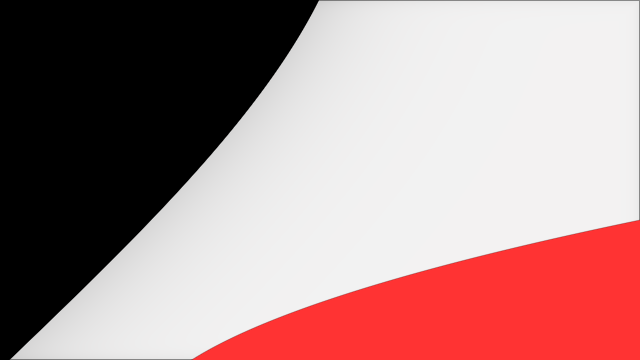
Reproduce this background procedurally as a Shadertoy shader.

```glsl
// Two flat fields, black at upper left and red at lower right, part a pale sheet.
// Each border is a polynomial x(y) turned into an approximate signed distance;
// the sheet is shaded by distance to the black curve and to the canvas frame.

// Distance to the black field's border, positive on its right.
float blackEdge(vec2 p) {
    float x = 0.0265 + 1.04 * p.y - 0.18 * p.y * p.y * p.y;
    float slope = 1.04 - 0.54 * p.y * p.y;
    return (p.x - x) / sqrt(1.0 + slope * slope);
}

// Distance to the red field's border, positive inside the red.
float redEdge(vec2 p) {
    float x = 0.532 + 1.57 * p.y + 4.2 * p.y * p.y;
    float slope = 1.57 + 8.4 * p.y;
    return (p.x - x) / sqrt(1.0 + slope * slope);
}

// Antialiased step across a border, one pixel wide.
float cover(float d, float pixel) {
    return clamp(d / pixel + 0.5, 0.0, 1.0);
}

void mainImage(out vec4 fragColor, in vec2 fragCoord) {
    vec2 p = fragCoord / iResolution.y;
    float pixel = 1.0 / iResolution.y;
    float aspect = iResolution.x / iResolution.y;
    float dBlack = blackEdge(p);
    float dRed = redEdge(p);

    // Pale sheet with a soft shadow beside the black curve
    vec3 sheet = vec3(0.952, 0.95, 0.95);
    sheet -= 0.11 * exp(-max(dBlack, 0.0) / 0.125);

    // Faint darkening and a hairline along the frame
    float frame = min(min(p.y, 1.0 - p.y), aspect - p.x);
    sheet -= 0.045 * exp(-frame / 0.014);
    sheet *= 1.0 - 0.5 * (1.0 - cover(frame - 0.0023, pixel));

    // Red field with a thin dark rim
    vec3 color = mix(sheet, vec3(1.0, 0.2, 0.2), cover(dRed, pixel));
    color *= 1.0 - 0.2 * (1.0 - smoothstep(0.0, 0.003, abs(dRed)));

    // Black field
    color *= cover(dBlack, pixel);

    fragColor = vec4(color, 1.0);
}
```
